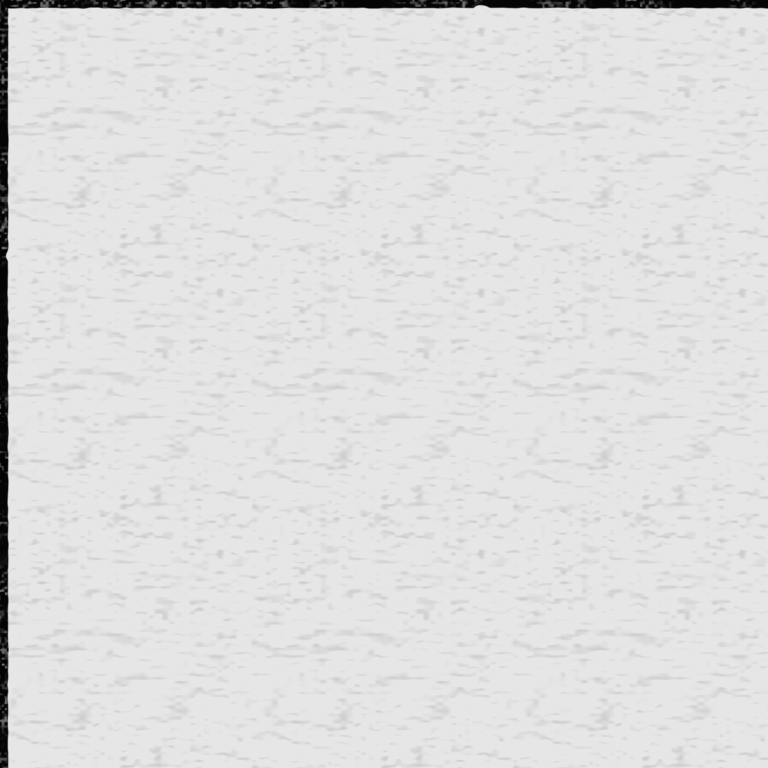
A three.js fragment shader for this texture:

```glsl
#define PAPER vec3(0.902)
#define STREAK_DEPTH 0.095
#define TILE_SIZE 0.34
#define ROWS 72.0
#define SHORT_COLUMNS 38.0
#define LONG_COLUMNS 13.0
#define WOBBLE 1.1
#define BORDER_WIDTH 0.0105
#define EDGE_SOFTNESS 0.0013

varying vec2 vUv;

float hash(vec2 p) {
  return fract(sin(dot(p, vec2(127.1, 311.7))) * 43758.5453);
}

// Value noise that repeats after the given number of cells
float tiledNoise(vec2 p, vec2 period, float seed) {
  vec2 cell = floor(p);
  vec2 f = fract(p);
  f = f * f * (3.0 - 2.0 * f);
  vec2 a = mod(cell, period);
  vec2 b = mod(cell + 1.0, period);
  float low = mix(hash(a + seed), hash(vec2(b.x, a.y) + seed), f.x);
  float high = mix(hash(vec2(a.x, b.y) + seed), hash(b + seed), f.x);
  return mix(low, high, f.y);
}

float tileLayer(vec2 tile, vec2 cells, float seed) {
  return tiledNoise(tile * cells, cells, seed);
}

// Horizontal fibres: straight long strokes blended with short wavy ones
float fibres(vec2 tile) {
  float calm = smoothstep(0.4, 0.8, tileLayer(tile, vec2(5.0, 18.0), 3.0));
  float bend = tileLayer(tile, vec2(34.0, 28.0), 11.0) - 0.5;
  vec2 bent = tile + vec2(0.0, bend * WOBBLE * (1.0 - 0.8 * calm) / ROWS);
  float shortStroke = tileLayer(bent, vec2(SHORT_COLUMNS, ROWS), 23.0);
  float longStroke = tileLayer(bent, vec2(LONG_COLUMNS, ROWS), 37.0);
  float stroke = mix(shortStroke, longStroke, mix(0.35, 0.7, calm));
  return smoothstep(0.5, 0.96, stroke);
}

// Coverage of a torn border strip, with rare notches along its length
float tornStrip(float depth, float along, float seed, float notchDepth) {
  vec2 period = vec2(512.0);
  float ragged = tiledNoise(vec2(along * 110.0, 0.5), period, seed) - 0.5;
  float notch = tiledNoise(vec2(along * 24.0, 0.5), period, seed + 7.0);
  notch = smoothstep(0.87, 0.98, notch) * notchDepth;
  float width = BORDER_WIDTH * (1.0 + 0.16 * ragged - notch);
  return 1.0 - smoothstep(width - EDGE_SOFTNESS, width + EDGE_SOFTNESS, depth);
}

void main() {
  // Paper grain
  vec2 tile = vec2(vUv.x, 1.0 - vUv.y) / TILE_SIZE;
  vec3 color = PAPER - STREAK_DEPTH * fibres(tile);

  // Dark strips along the left and top
  float left = tornStrip(vUv.x, vUv.y, 51.0, 1.2);
  float top = tornStrip(1.0 - vUv.y, vUv.x, 83.0, 0.4);
  float border = max(left, top);

  // Grey flecks inside the strips
  float fleck = tiledNoise(vUv * 260.0, vec2(512.0), 97.0);
  float patchiness = tiledNoise(vUv * 28.0, vec2(512.0), 61.0);
  float grey = 0.02 + 0.42 * smoothstep(0.4, 1.0, fleck) * smoothstep(0.15, 0.8, patchiness);
  color = mix(color, vec3(grey), border);

  gl_FragColor = vec4(color, 1.0);
}
```
